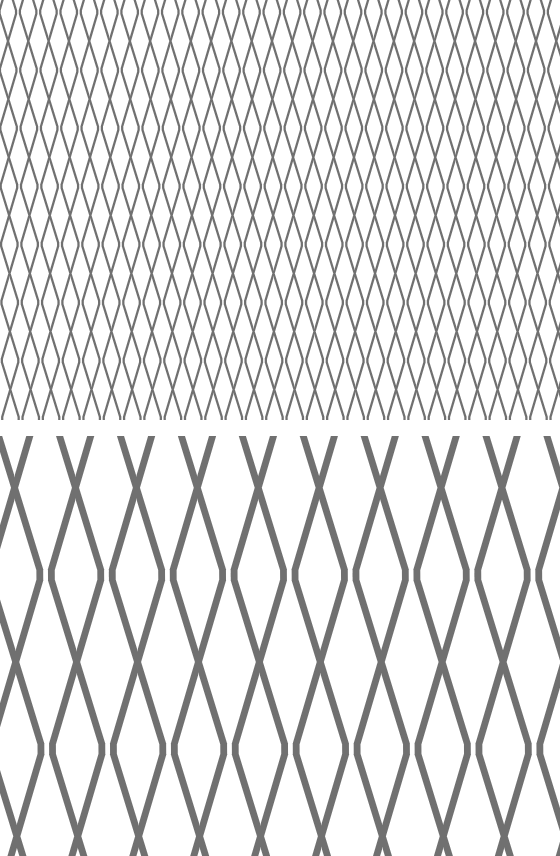
Top, the full canvas; bottom, a detail of the centre.
Reproduce this pattern procedurally as a Shadertoy shader.

```glsl
// Tall grey diamond lattice of crossing strokes with small open gaps at the side joints.

#define PITCH vec2(0.04835, 0.1383)   // spacing of crossings, in canvas heights
#define CENTER vec2(0.6503, 0.4873)   // one crossing near the middle
#define SHEAR 0.0065                  // slight sideways drift per unit of height
#define SPREAD 0.405                  // reach of the strokes at a joint, in cells
#define BEND 0.47                     // height in cells where strokes turn upright
#define STROKE 0.0054                 // stroke width
#define FOOT_HEIGHT 0.0034            // thickness of the feet inside a joint
#define INK vec3(0.44)
#define PAPER vec3(1.0)

// Distance to the two strokes that cross in each cell
float crossedStrokes(vec2 cell) {
    vec2 f = abs(fract(cell + 0.5) - 0.5);
    float reach = SPREAD * min(f.y / BEND, 1.0);
    float slope = SPREAD * PITCH.x / (BEND * PITCH.y);
    float slant = f.y < BEND ? inversesqrt(1.0 + slope * slope) : 1.0;
    return abs(f.x - reach) * PITCH.x * slant - 0.5 * STROKE;
}

// Distance to the short feet that reach into every second joint
float jointFeet(vec2 cell) {
    vec2 id = floor(cell);
    vec2 n = (fract(cell) - 0.5) * PITCH;
    float row = mod(id.y, 4.0);
    bool bothSides = row == 2.0;
    bool rightSide = row == 0.0 && n.x > 0.0;
    if (mod(id.x, 2.0) == 0.0 || !(bothSides || rightSide)) return 1.0;

    float gap = (0.5 - SPREAD) * PITCH.x;
    vec2 d = abs(vec2(abs(n.x) - 0.7 * gap, n.y));
    d -= vec2(0.3 * gap, 0.5 * FOOT_HEIGHT);
    return max(d.x, d.y);
}

void mainImage(out vec4 fragColor, in vec2 fragCoord) {
    float pixel = 1.0 / iResolution.y;
    vec2 p = fragCoord * pixel - CENTER;
    p.x += SHEAR * p.y;
    vec2 cell = p / PITCH;

    float d = min(crossedStrokes(cell), jointFeet(cell));
    float coverage = clamp(0.5 - d / pixel, 0.0, 1.0);
    fragColor = vec4(mix(PAPER, INK, coverage), 1.0);
}
```
